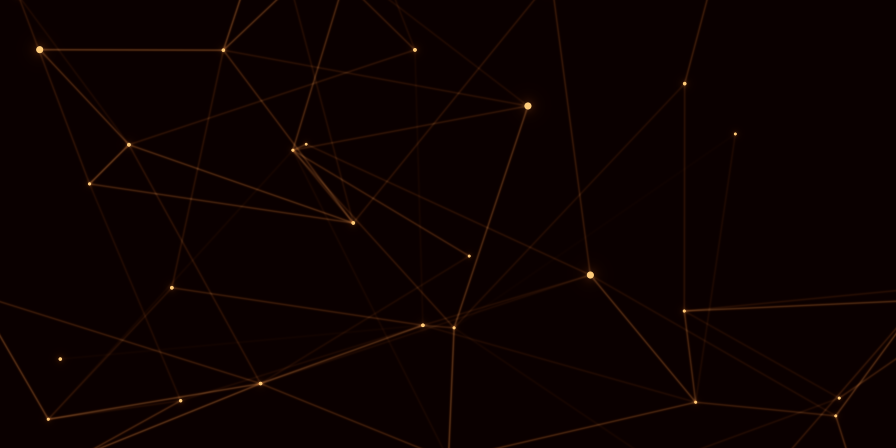
Give the GLSL for this background, as a Shadertoy shader.

```glsl
// Dark amber constellation: glowing nodes joined by a web of fine threads.

const int COLUMNS = 8;
const int ROWS = 5;
const int NODE_COUNT = COLUMNS * ROWS;
const float MAX_LINK = 0.85;        // longest thread, in canvas heights
const float THREAD_WIDTH = 0.0027;

const vec3 NIGHT = vec3(0.04, 0.0, 0.0);
const vec3 CORE = vec3(1.0, 0.8, 0.48);

float hash(vec2 p) {
    vec3 q = fract(vec3(p.xyx) * 0.1031);
    q += dot(q, q.yzx + 33.33);
    return fract((q.x + q.y) * q.z);
}

// Loosely jittered grid reaching a little past the canvas edges.
vec2 nodePosition(int index, float aspect) {
    vec2 cell = vec2(index % COLUMNS, index / COLUMNS);
    vec2 jitter = vec2(hash(cell + 17.3), hash(cell + 61.7)) - 0.5;
    vec2 unit = (cell + 0.5 + 1.5 * jitter) / vec2(COLUMNS, ROWS);
    return mix(vec2(-0.2, -0.15), vec2(aspect + 0.2, 1.15), unit);
}

float segmentDistance(vec2 p, vec2 a, vec2 b) {
    vec2 ab = b - a;
    float t = clamp(dot(p - a, ab) / max(dot(ab, ab), 1e-6), 0.0, 1.0);
    return length(p - a - t * ab);
}

// Short links are likelier and brighter; most pairs stay unlinked.
float linkStrength(float span, float chance) {
    float gate = 0.6 + 0.3 * span;
    float vigour = (chance - gate) / (1.0 - gate);
    float fade = pow(max(1.0 - span / MAX_LINK, 0.0), 0.6);
    return step(0.0, vigour) * mix(0.05, 0.4, vigour) * fade;
}

float threadGlow(float d, float width) {
    return exp(-d * d / (width * width));
}

float nodeRadius(int index) {
    float size = hash(vec2(index, 91.0));
    return mix(0.003, 0.0045, size) + 0.0035 * step(0.88, size);
}

// Faint light is rust red, stronger light turns gold.
vec3 emberColour(float light) {
    return light * vec3(1.0, min(0.4 + light, 0.62), min(1.2 * light, 0.28));
}

void mainImage(out vec4 fragColor, in vec2 fragCoord) {
    vec2 p = fragCoord / iResolution.y;
    float aspect = iResolution.x / iResolution.y;
    float pixel = 1.0 / iResolution.y;
    float width = max(THREAD_WIDTH, 0.6 * pixel);

    vec2 nodes[NODE_COUNT];
    for (int i = 0; i < NODE_COUNT; i++) {
        nodes[i] = nodePosition(i, aspect);
    }

    float light = 0.0;
    float core = 0.0;
    for (int i = 0; i < NODE_COUNT; i++) {
        // Node disc with a soft halo
        float d = length(p - nodes[i]);
        float radius = nodeRadius(i);
        core = max(core, 1.0 - smoothstep(radius - 0.6 * pixel, radius + 0.6 * pixel, d));
        light += 0.3 * exp(-d / (1.2 * radius));

        // Threads to the remaining nodes
        for (int j = i + 1; j < NODE_COUNT; j++) {
            float span = distance(nodes[i], nodes[j]);
            if (span > MAX_LINK) continue;
            float strength = linkStrength(span, hash(vec2(i, j) + 5.9));
            if (strength <= 0.0) continue;
            light += strength * threadGlow(segmentDistance(p, nodes[i], nodes[j]), width);
        }
    }

    vec3 colour = NIGHT + emberColour(light);
    fragColor = vec4(mix(colour, CORE, core), 1.0);
}
```
